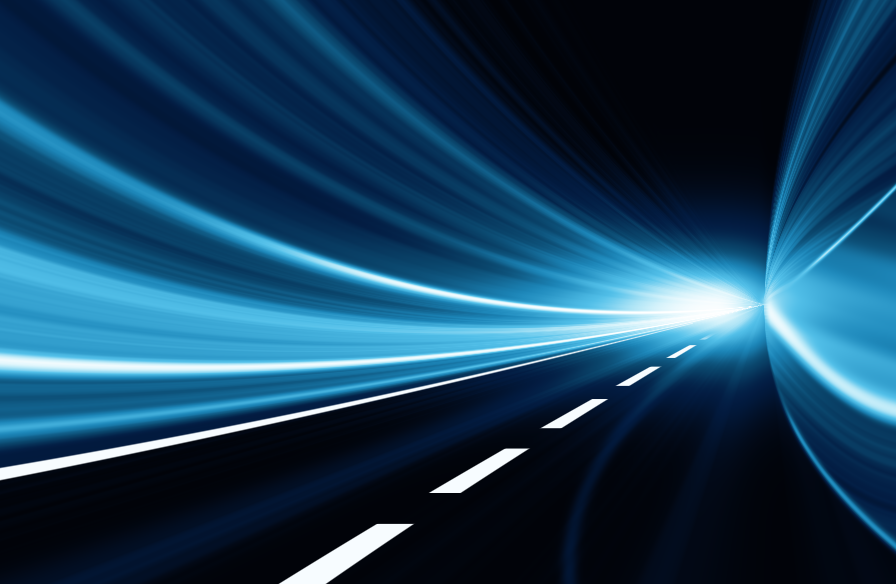
Give the GLSL for this background, as a Shadertoy shader.

```glsl
// Night road with streaked blue light walls racing into a white vanishing glow.
#define VANISH vec2(0.853, 0.478)
#define GLOW_OFFSET vec2(0.055, 0.005)
#define GLOW_CORE 0.94
#define GLOW_HAZE 0.52
#define STREAK_GAIN 0.34
#define EDGE_LANE -0.210
#define EDGE_WIDTH 0.0035
#define DASH_PERIOD 0.42
#define DASH_DUTY 0.64
#define DASH_WIDTH 0.055

float hash(float n) { return fract(sin(n * 127.1) * 43758.5453); }

float noise(float x) {
    float i = floor(x), f = fract(x);
    return mix(hash(i), hash(i + 1.0), f * f * (3.0 - 2.0 * f));
}

// Layered one-dimensional noise, constant along each streak
float streaks(float x) {
    float sum = 0.0, gain = 0.5;
    for (int i = 0; i < 4; i++) {
        sum += gain * noise(x + float(i) * 17.3);
        x *= 2.1;
        gain *= 0.55;
    }
    return sum;
}

float band(float x, float center, float width) {
    float t = (x - center) / width;
    return exp(-t * t);
}

float screen(float a, float b) {
    return 1.0 - (1.0 - clamp(a, 0.0, 1.0)) * (1.0 - clamp(b, 0.0, 1.0));
}

// Light level to colour: black, navy, teal, azure, cyan, white
vec3 lightRamp(float t) {
    vec3 c = mix(vec3(0.005, 0.01, 0.03), vec3(0.01, 0.11, 0.26), smoothstep(0.0, 0.26, t));
    c = mix(c, vec3(0.04, 0.28, 0.43), smoothstep(0.22, 0.45, t));
    c = mix(c, vec3(0.11, 0.53, 0.73), smoothstep(0.40, 0.64, t));
    c = mix(c, vec3(0.33, 0.76, 0.92), smoothstep(0.58, 0.82, t));
    c = mix(c, vec3(0.80, 0.94, 0.98), smoothstep(0.77, 0.94, t));
    return mix(c, vec3(1.0), smoothstep(0.90, 1.0, t));
}

// Curved lane coordinate: 0 on the bright arc, negative towards the road
float laneCoord(float d, float h) {
    float e = h / d + 0.19 - 0.69 * d;
    return e / (1.0 + (e > 0.0 ? 0.57 : 2.95) * d);
}

float leftWall(float lane, float d) {
    float s = streaks(lane * (lane > 0.0 ? 11.0 : 75.0) + 40.0) - 0.45;
    float upper = 0.24 * smoothstep(1.5, 0.35, lane) + 0.02;
    upper += s * STREAK_GAIN * smoothstep(2.6, 0.4, lane);
    upper += 0.22 * band(lane, 0.60, 0.045) + 0.13 * band(lane, 0.22, 0.025);
    float lower = mix(0.35, 0.70, smoothstep(-0.045, -0.09, lane));
    lower = mix(lower, 0.44, smoothstep(-0.145, -0.160, lane));
    lower = mix(lower, 0.18, smoothstep(-0.188, -0.201, lane));
    lower += s * 0.26 + 0.24 * band(lane, -0.147, 0.006) + 0.24 * band(lane, -0.184, 0.005);
    float light = mix(lower, upper, smoothstep(-0.02, 0.03, lane));
    float arc = mix(0.92, 0.40, smoothstep(0.38, 0.72, d));
    return screen(light, arc * band(lane, 0.0, 0.014));
}

float rightWall(float r, float h) {
    // Beams fanning upward
    float fan = max(h, 0.0) / pow(r, 0.6);
    float beams = 0.12 + 0.65 * (streaks(fan * 4.5) - 0.25) + 0.32 * band(fan, 2.03, 0.22);
    beams = (beams + 0.45 * exp(-abs(h) / 0.14)) * smoothstep(3.4, 2.0, fan);
    // Cyan side panel between the two arcs
    float rise = h - r * (1.2 + 1.2 * r);
    float drop = h + r * (2.1 - 5.8 * r);
    float panel = mix(0.66, 0.36, smoothstep(0.0, 0.17, h)) + 0.16 * (noise(h * 30.0 + r * 15.0) - 0.5);
    float light = mix(panel, beams, smoothstep(-0.015, 0.025, rise));
    light = mix(0.12 + 0.4 * streaks(drop * 18.0 + 9.0), light, smoothstep(-0.04, 0.01, drop));
    light = screen(light, 0.75 * band(rise, 0.0, 0.005) * smoothstep(0.02, 0.07, r));
    return screen(light, 0.72 * band(drop, 0.0, 0.024));
}

float road(float d, float v) {
    float slant = d / v;
    float light = 0.02 + 0.20 * max(streaks(slant * 5.0) - 0.38, 0.0);
    light += 0.11 * band(slant, 1.65, 0.22) + 0.06 * band(slant, 0.2, 0.15);
    return light + 0.13 * band(d, v * (0.97 - 1.08 * v), 0.010);
}

void mainImage(out vec4 fragColor, in vec2 fragCoord) {
    vec2 q = fragCoord / iResolution.xy - VANISH;
    float px = 1.0 / iResolution.y;
    float d = max(-q.x, 0.002), r = max(q.x, 0.0001), v = max(-q.y, 0.002);
    float lane = laneCoord(d, q.y);

    // Walls on both sides, with the road below
    float light = mix(leftWall(lane, d), rightWall(r, q.y), smoothstep(-0.008, 0.008, q.x));
    float laneAA = px / (d * (1.0 + 2.95 * d));
    float leftRoad = smoothstep(laneAA, -laneAA, lane - EDGE_LANE);
    float rim = q.y + pow(r, 0.46);
    float rightRoad = smoothstep(0.012, -0.012, rim);
    light = mix(light, road(-q.x, v), q.x < 0.0 ? leftRoad : rightRoad);
    light = screen(light, 0.55 * band(rim, 0.0, 0.010) * smoothstep(0.005, 0.04, q.x));

    // Glow reaching far along the left wall and cut short on the right
    vec2 g = q + GLOW_OFFSET;
    vec2 core = g / vec2(g.x < 0.0 ? 0.16 : 0.075, 0.072);
    vec2 haze = g / vec2(g.x < 0.0 ? 0.36 : 0.13, 0.15);
    light = screen(light, GLOW_CORE * exp(-dot(core, core)));
    light = screen(light, GLOW_HAZE * exp(-dot(haze, haze)));
    vec3 color = lightRamp(light);

    // Solid edge line and perspective dashes
    float edge = smoothstep(laneAA, -laneAA, abs(lane - EDGE_LANE) - EDGE_WIDTH) * step(q.x, -0.08);
    float side = abs(-q.x / v - 1.165 + 0.18 * v) - DASH_WIDTH;
    float cycle = fract((-log(v) - 1.13) / DASH_PERIOD);
    float cycleAA = px / (v * DASH_PERIOD);
    float dash = smoothstep(px / v, -px / v, side) * smoothstep(0.0, cycleAA, cycle);
    dash *= smoothstep(DASH_DUTY + cycleAA, DASH_DUTY, cycle) * smoothstep(0.045, 0.07, v);
    color = mix(color, vec3(0.97, 0.99, 1.0), max(edge, dash));
    fragColor = vec4(color, 1.0);
}
```
